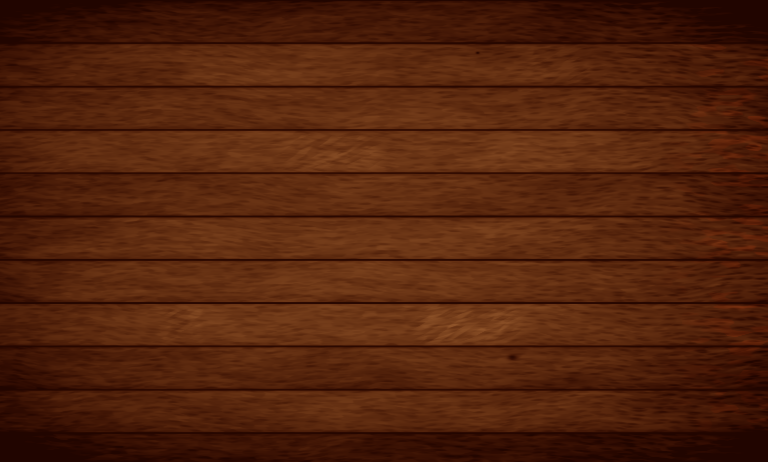
Give the GLSL for this texture, as a Shadertoy shader.

```glsl
const float PLANKS = 10.67;          // plank heights per canvas height
const float SEAM_HALF = 0.022;       // seam half width, in plank heights
const float SHADOW_WIDTH = 0.09;
const float CENTRE_LIGHT = 0.90;
const vec2 EDGE_FALLOFF = vec2(0.43, 0.52);
const vec3 DARK_WOOD = vec3(0.13, 0.02, 0.0);
const vec3 LIGHT_WOOD = vec3(0.47, 0.25, 0.11);
const vec3 RAMP_CURVE = vec3(1.0, 1.25, 1.7);
const vec3 RED_WEAR = vec3(0.16, 0.03, 0.0);

// Brightness offset of each plank, top to bottom
const float TONES[11] = float[11](-0.08, 0.11, 0.0, 0.07, -0.11, -0.04,
                                  -0.04, 0.06, -0.08, 0.05, -0.15);
// Scuffs: plank index, centre x, half width, strength
const vec4 SCUFFS[4] = vec4[4](vec4(7.0, 0.61, 0.08, 1.0), vec4(3.0, 0.43, 0.08, 0.6),
                               vec4(7.0, 0.24, 0.03, 0.6), vec4(1.0, 0.73, 0.05, 0.5));
// Knots: x, depth in planks, radius in planks
const vec3 KNOTS[2] = vec3[2](vec3(0.667, 8.26, 0.13), vec3(0.622, 1.22, 0.05));

vec3 hash3(vec2 p) {
    vec3 q = fract(p.xyx * vec3(0.1031, 0.1030, 0.0973));
    q += dot(q, q.yxz + 33.33);
    return fract((q.xxy + q.yzz) * q.zyx);
}

// Cellular noise: x = nearest distance, y = blended cell value around zero
vec2 cells(vec2 p) {
    vec2 base = floor(p);
    float nearest = 9.0, sum = 0.0, weights = 0.0;
    for (int j = -1; j <= 1; j++)
    for (int i = -1; i <= 1; i++) {
        vec2 cell = base + vec2(i, j);
        vec3 h = hash3(cell + 50.0);
        vec2 d = cell + h.xy - p;
        float d2 = dot(d, d), w = exp(-7.0 * d2);
        nearest = min(nearest, d2);
        sum += w * (h.z - 0.5);
        weights += w;
    }
    return vec2(sqrt(nearest), sum / weights);
}

// Layered sines bend the fibres of each plank differently
float fibreBend(float x, float seed) {
    return 0.09 * sin(x * 0.55 + seed) + 0.04 * sin(x * 1.3 + seed * 2.3)
         + 0.012 * sin(x * 3.7 + seed * 4.1);
}

float grain(vec2 p, float seed, float rightSide) {
    vec2 q = vec2(p.x, p.y + fibreBend(p.x, seed)) + vec2(seed * 3.0, 0.0);
    float mottling = cells(q * vec2(0.5, 1.6)).y;
    float streaks = cells(q * vec2(1.1, 11.0)).y;
    float fibres = cells(q * vec2(4.0, 21.0)).y;
    float pores = 1.0 - smoothstep(0.08, 0.4, cells(q * vec2(1.9, 10.0) + 17.0).x);
    float rings = sin(q.y * 38.0 + 9.0 * mottling + 1.5 * sin(q.x * 0.9));
    return 0.17 * mottling + 0.16 * streaks + 0.17 * fibres
         - (0.10 + 0.08 * rightSide) * pores + 0.05 * rightSide * rings;
}

float scuffs(vec2 uv, vec2 p, float plank) {
    float hatch = cells(mat2(0.9, 0.4, -0.4, 0.9) * p * vec2(3.0, 14.0)).y;
    float across = fract(p.y);
    float inside = smoothstep(0.05, 0.2, across) * (1.0 - smoothstep(0.8, 0.98, across));
    float amount = 0.0;
    for (int i = 0; i < 4; i++) {
        vec4 s = SCUFFS[i];
        float along = 1.0 - smoothstep(0.6, 1.0, abs(uv.x - s.y) / s.z);
        amount += s.w * along * step(abs(plank - s.x), 0.5);
    }
    return amount * inside * (0.07 + 0.4 * hatch);
}

float knots(vec2 p, float width) {
    float shade = 0.0;
    for (int i = 0; i < 2; i++) {
        vec2 d = (p - vec2(KNOTS[i].x * width, KNOTS[i].y)) * vec2(0.75, 1.2);
        shade += exp(-2.5 * dot(d, d) / (KNOTS[i].z * KNOTS[i].z));
    }
    return shade;
}

void mainImage(out vec4 fragColor, in vec2 fragCoord) {
    vec2 uv = fragCoord / iResolution.xy;
    float pixel = PLANKS / iResolution.y;
    float width = PLANKS * iResolution.x / iResolution.y;
    vec2 p = vec2(uv.x * width, (1.0 - uv.y) * PLANKS);
    float plank = floor(p.y);
    float seed = 6.0 * hash3(vec2(plank, 3.0)).x + plank;
    float rightSide = smoothstep(0.5, 1.0, uv.x);

    // Light falling off toward the borders
    vec2 falloff = EDGE_FALLOFF * pow(abs(uv * 2.0 - 1.0), vec2(2.5));
    float light = CENTRE_LIGHT - falloff.x - falloff.y;

    // Wood surface
    light += TONES[int(clamp(plank, 0.0, 10.0))];
    light += grain(p, seed, rightSide) + scuffs(uv, p, plank);
    light -= 0.6 * knots(p, width);

    // Seams: dark line, soft shadow and a worn lip below
    float seam = floor(p.y + 0.5);
    float fromSeam = p.y - seam;
    float depth = mix(0.7, 1.0, hash3(vec2(seam, 8.0)).y);
    float line = 1.0 - smoothstep(-0.5, 0.5, (abs(fromSeam) - SEAM_HALF) / pixel);
    float shadow = exp(-abs(fromSeam) / SHADOW_WIDTH);
    float fromLip = (fromSeam - 0.085) / 0.03;
    light += 0.07 * exp(-fromLip * fromLip) - 0.2 * shadow * depth;
    light = clamp(light * (1.0 - 0.9 * line * depth), 0.0, 1.25);

    vec3 color = mix(DARK_WOOD, LIGHT_WOOD, pow(vec3(light), RAMP_CURVE));

    // Reddish wear near the right border
    float specks = smoothstep(0.05, 0.35, cells(p * vec2(2.5, 9.0) + 31.0).y);
    color += RED_WEAR * specks * smoothstep(0.84, 1.0, uv.x) * (1.0 - line) * min(light, 1.0);
    fragColor = vec4(color, 1.0);
}
```
